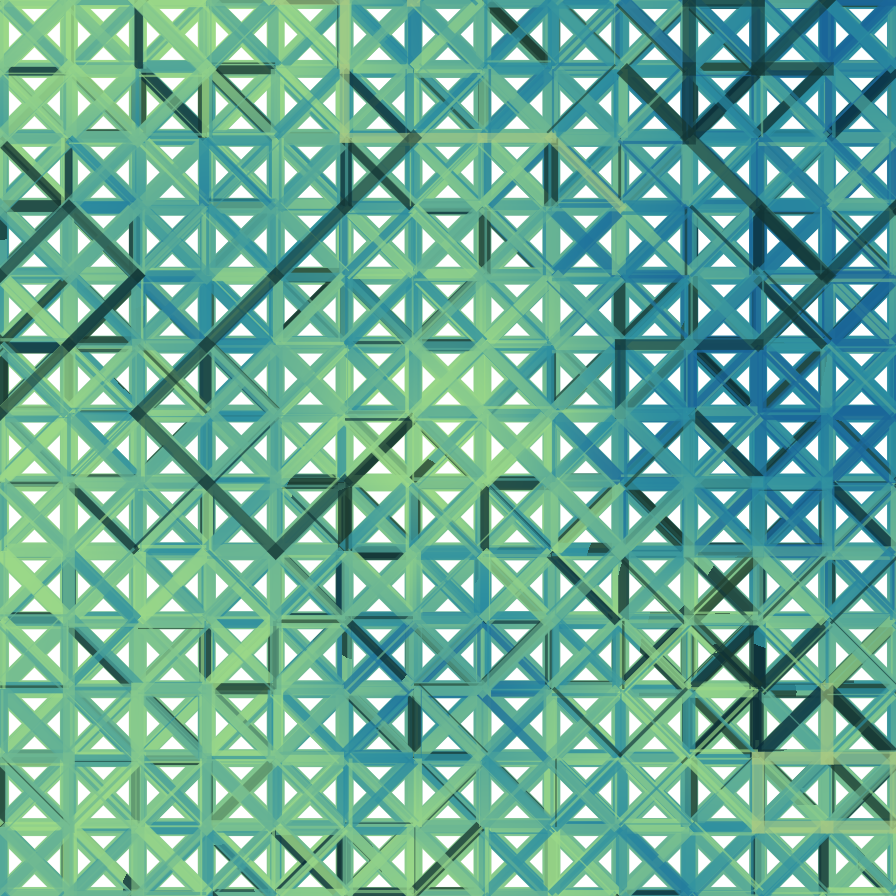
Reproduce this pattern procedurally as a Shadertoy shader.

```glsl
// Woven lattice: a 13 x 13 grid of squares with crossed diagonals, over white.
// Every rail is a stack of translucent strokes whose tint drifts with a noise
// field; longer ribbons then wander from node to node across the top.

const float CELLS = 13.0;
const float RAIL_HALF = 0.13;
const int STROKE_LAYERS = 8;
const int WALKERS = 22;
const int STEPS = 7;

float hash(vec3 p) {
    return fract(sin(dot(p, vec3(12.9898, 78.233, 37.719))) * 43758.5453);
}

float noise(vec2 p) {
    vec2 i = floor(p), f = fract(p);
    f = f * f * (3.0 - 2.0 * f);
    float low = mix(hash(vec3(i, 0.0)), hash(vec3(i + vec2(1, 0), 0.0)), f.x);
    float high = mix(hash(vec3(i + vec2(0, 1), 0.0)), hash(vec3(i + 1.0, 0.0)), f.x);
    return mix(low, high, f.y);
}

// Blue through teal to light green.
vec3 palette(float t) {
    vec3 c = mix(vec3(0.10, 0.40, 0.60), vec3(0.17, 0.56, 0.63), smoothstep(0.0, 0.35, t));
    c = mix(c, vec3(0.40, 0.70, 0.58), smoothstep(0.3, 0.65, t));
    return mix(c, vec3(0.61, 0.85, 0.53), smoothstep(0.6, 1.0, t));
}

// Greener at upper left and along the bottom, bluer at upper right.
float toneField(vec2 uv) {
    float drift = 0.5 * (noise(uv * 4.0 + 3.0) - 0.5);
    float blueSide = smoothstep(0.45, 0.9, uv.x) * smoothstep(0.1, 0.7, uv.y);
    return 0.63 + drift - 0.33 * blueSide + 0.1 * smoothstep(0.7, 1.0, uv.y);
}

float shadeField(vec2 uv) {
    float corner = 1.0 - smoothstep(0.05, 0.28, length(uv - vec2(0.86, 0.32)));
    return 0.07 + 0.16 * corner + 0.12 * smoothstep(0.6, 0.9, noise(uv * 5.0 + 11.0));
}

// Rail coordinates: x = distance across, y = distance along, z = line index.
vec3 railCoords(vec2 p, int direction) {
    if (direction == 0) return vec3(p.y - round(p.y), p.x, round(p.y));
    if (direction == 1) return vec3(p.x - round(p.x), p.y, round(p.x));
    float diff = p.x - p.y, sum = p.x + p.y;
    float s = direction == 2 ? diff : sum;
    float other = direction == 2 ? sum : diff;
    float line = round(s);
    return vec3((s - line) * 0.70711, 0.5 * (other + line), line);
}

float cover(float d, float aa) {
    return 1.0 - smoothstep(-aa, aa, d);
}

// One random stroke on the node-to-node segment under the point.
vec3 paintStroke(vec3 col, vec3 rail, float seed, bool wide, float tone, float shade, float aa) {
    vec3 id = vec3(floor(rail.y), rail.z, seed);
    float r = hash(id + 0.31);
    float halfWidth = wide ? mix(0.055, 0.105, r) : mix(0.006, 0.028, r);
    float offset = (2.0 * hash(id + 0.57) - 1.0) * (RAIL_HALF - halfWidth);
    float ends = 0.5 - abs(fract(rail.y) - 0.5);
    float mask = cover(abs(rail.x - offset) - halfWidth, aa) * smoothstep(0.0, aa, ends);

    vec3 ink = palette(tone + 0.75 * (hash(id + 0.73) - 0.5));
    vec3 dark = mix(vec3(0.03, 0.17, 0.22), vec3(0.13, 0.25, 0.18), hash(id + 0.19));
    ink = mix(ink, dark, step(hash(id + 0.91), shade));
    float present = step(hash(id + 0.43), wide ? 0.7 : 0.6);
    return mix(col, ink, mask * present * (wide ? 0.78 : 0.65));
}

// Translucent ribbon stepping between nodes, turning now and then.
vec3 paintWalker(vec3 col, vec2 p, float seed, float tone, float aa) {
    vec2 node = floor(vec2(hash(vec3(seed, 1, 5)), hash(vec3(seed, 2, 5))) * (CELLS + 1.0));
    float heading = floor(8.0 * hash(vec3(seed, 3, 5)));
    float halfWidth = mix(0.07, 0.105, hash(vec3(seed, 4, 5)));
    float kind = hash(vec3(seed, 6, 5));
    vec3 ink = palette(tone + 0.5 * (kind - 0.4));
    ink = kind > 0.72 ? vec3(0.66, 0.79, 0.51) : ink;
    ink = kind < 0.24 ? vec3(0.07, 0.21, 0.21) : ink;
    for (int i = 0; i < STEPS; i++) {
        float angle = heading * 0.785398;
        vec2 stride = round(1.2 * vec2(cos(angle), sin(angle)));
        vec2 along = normalize(stride);
        vec2 q = p - node - 0.5 * stride;
        float across = abs(dot(q, vec2(-along.y, along.x))) - halfWidth;
        float beyond = abs(dot(q, along)) - 0.5 * length(stride) - halfWidth;
        col = mix(col, ink, 0.6 * cover(max(across, beyond), aa));
        node += stride;
        float turn = hash(vec3(seed, float(i), 9));
        heading += turn < 0.25 ? 2.0 : turn > 0.75 ? -2.0 : turn > 0.68 ? 1.0 : 0.0;
    }
    return col;
}

void mainImage(out vec4 fragColor, in vec2 fragCoord) {
    vec2 uv = fragCoord / iResolution.y;
    vec2 p = uv * CELLS;
    float aa = 0.7 * CELLS / iResolution.y;
    float tone = toneField(uv), shade = shadeField(uv);

    // Solid lattice beneath the strokes
    vec3 col = vec3(1.0);
    for (int k = 0; k < 4; k++)
        col = mix(col, palette(tone + 0.1), cover(abs(railCoords(p, k).x) - RAIL_HALF, aa));

    // Wide bands alternating with fine streaks
    for (int i = 0; i < STROKE_LAYERS; i++)
        for (int k = 0; k < 4; k++)
            col = paintStroke(col, railCoords(p, k), float(i * 4 + k), i % 2 == 0, tone, shade, aa);

    // Wandering ribbons
    for (int i = 0; i < WALKERS; i++)
        col = paintWalker(col, p, float(i) + 0.5, tone, aa);

    fragColor = vec4(col, 1.0);
}
```
